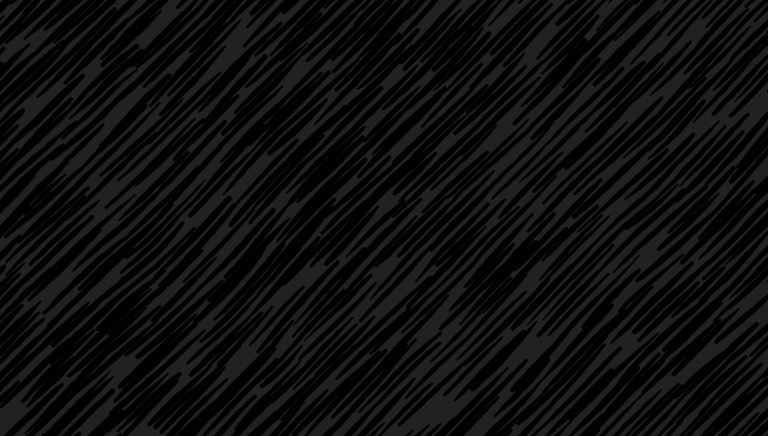
Reproduce this pattern procedurally as a WebGL 2 fragment shader.

```glsl
#version 300 es
precision highp float;
// Dense diagonal hatching of tapered black brush strokes on charcoal.

#define ANGLE 0.80          // stroke direction in radians
#define LANE 0.0185         // spacing across the strokes, in canvas heights
#define CELL 0.25           // spacing along the strokes
#define WIDTH 0.0070        // mean stroke half width
#define JITTER 0.55         // sideways scatter, in lanes
#define TILT 0.055          // spread of stroke slopes
#define BEND 0.030          // strength of the broad flow
#define ROUGH 0.0018        // raggedness of the edges
#define CHARCOAL vec3(0.131)
#define INK vec3(0.004)

uniform vec2 u_resolution;
out vec4 fragColor;

float hash(vec2 p) {
    return fract(sin(dot(p, vec2(127.1, 311.7))) * 43758.5453);
}

float noise(vec2 p) {
    vec2 i = floor(p), f = fract(p);
    f = f * f * (3.0 - 2.0 * f);
    return mix(mix(hash(i), hash(i + vec2(1, 0)), f.x),
               mix(hash(i + vec2(0, 1)), hash(i + vec2(1, 1)), f.x), f.y);
}

// Signed distance to the stroke owned by one cell; q.x runs along it.
float strokeDistance(vec2 q, float lane, float segment, float density) {
    vec2 id = vec2(segment, lane);
    float laneShift = hash(vec2(lane, 7.3));
    float slide = (hash(id + 11.7) - 0.5) * 0.5;
    vec2 center = vec2((segment + 0.5 + slide + laneShift) * CELL,
                       (lane + 0.5 + JITTER * (hash(id + 23.1) - 0.5)) * LANE);
    float halfLength = CELL * mix(0.26, 0.58, sqrt(hash(id + 37.9)));

    vec2 d = q - center;
    float t = clamp(d.x / halfLength, -1.0, 1.0);
    float slope = TILT * (hash(id + 41.3) - 0.5);
    float bow = 0.25 * LANE * (hash(id + 53.7) - 0.5);
    d.y -= slope * t * halfLength + bow * t * t;
    d.x -= t * halfLength;

    // Each stroke is blunt at one end and thin at the other.
    float lean = 0.5 * (hash(id + 67.1) - 0.5);
    float taper = 1.0 - 0.5 * t * t + lean * t;
    float girth = mix(0.55, 1.45, 0.5 * hash(id + 71.9) + 0.5 * density);
    return length(d) - WIDTH * girth * taper;
}

void main() {
    vec2 p = gl_FragCoord.xy / u_resolution.y;
    float pixel = 1.0 / u_resolution.y;

    // Turn into stroke space and let the lanes drift.
    vec2 along = vec2(cos(ANGLE), sin(ANGLE));
    vec2 q = vec2(dot(p, along), dot(p, vec2(-along.y, along.x)));
    q.y += BEND * (noise(p * 2.3 + 4.0) - 0.5);
    q.y += 0.15 * BEND * (noise(q * vec2(9.0, 16.0) + 31.0) - 0.5);

    // Broad patches where the ink runs together.
    float density = noise(p * 4.5 + 17.0);

    float nearest = 1.0;
    float lane0 = floor(q.y / LANE);
    for (int j = -2; j <= 2; j++) {
        float lane = lane0 + float(j);
        float segment0 = floor(q.x / CELL - hash(vec2(lane, 7.3)));
        for (int i = -1; i <= 1; i++) {
            float segment = segment0 + float(i);
            nearest = min(nearest, strokeDistance(q, lane, segment, density));
        }
    }

    nearest += ROUGH * (noise(q * vec2(55.0, 110.0)) - 0.5);
    float ink = 1.0 - smoothstep(-0.7 * pixel, 0.7 * pixel, nearest);
    fragColor = vec4(mix(CHARCOAL, INK, ink), 1.0);
}
```
